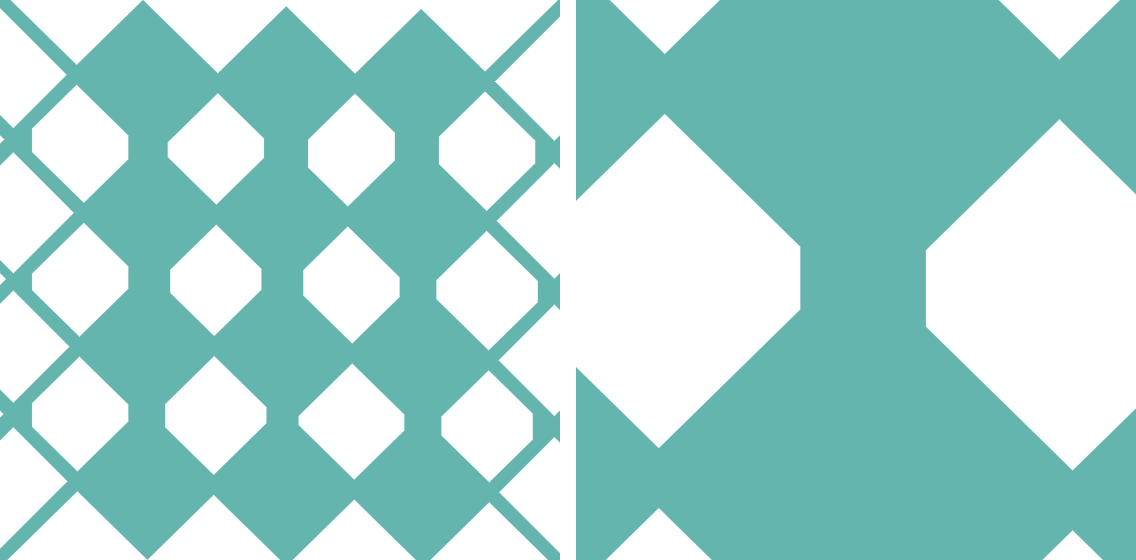
Left: the whole. Right: its middle third, enlarged.
A WebGL 2 fragment shader for this pattern:

```glsl
#version 300 es
precision highp float;
// Hand-cut trellis: a jittered diamond net with clipped white windows and thin lines at both sides.

uniform vec2 u_resolution;
out vec4 fragColor;

const vec3 TEAL = vec3(0.39, 0.71, 0.68);
const vec3 WHITE = vec3(1.0);

const int COLUMNS = 4;
const int ROWS = 3;
const vec2 FIRST_JOINT = vec2(0.1432, 0.1359); // measured from the upper left
const vec2 SPACING = vec2(0.2422, 0.2418);
const float COLUMN_DROP = 0.0056;   // each column sits a little lower
const float HALF_GAP = 0.0178;      // half the line width along an axis
const float SPREAD = 1.02;          // window edge run per unit of fall
const float HALF_WIDTH = 0.086;     // where windows are cut at the sides
const float LEFT_POST = 0.0238;
const float RIGHT_POST = 0.990;
const vec2 EVEN_JITTER = vec2(0.0072, 0.0026);
const vec2 ODD_JITTER = vec2(0.0039, 0.0072);
const vec2 WIDTH_JITTER = vec2(0.0052, 0.0085);
const float QUARTER_TURN = 1.5708;
const float DIAGONAL = 0.7071;
const float OPEN = 2.0;             // pushes a boundary off the canvas

// Joint of the net, displaced by layered sines
vec2 joint(float column, float row) {
    float odd = -sin(QUARTER_TURN * column);
    float even = -cos(QUARTER_TURN * column);
    vec2 regular = FIRST_JOINT + SPACING * vec2(column, row);
    regular.y += COLUMN_DROP * column;
    vec2 oddWave = vec2(sin(row - 1.2), sin(1.5 * (row - 1.0)));
    float evenWave = cos(2.2 * row + 0.5);
    return regular + odd * ODD_JITTER * oddWave + even * EVEN_JITTER * evenWave;
}

// Side cut of a window, uneven from cell to cell
float windowHalfWidth(float column, float row) {
    float odd = sin(QUARTER_TURN * column) * sin(4.2 * row);
    float even = max(-cos(QUARTER_TURN * column), 0.0) * (row - 1.0);
    return HALF_WIDTH + WIDTH_JITTER.x * odd + WIDTH_JITTER.y * even;
}

// Window hanging between two joints of one column
float windowDistance(vec2 p, int column, int row) {
    float c = float(column);
    float r = float(row);
    vec2 top = joint(c, r) + vec2(0.0, HALF_GAP);
    vec2 bottom = joint(c, r + 1.0) - vec2(0.0, HALF_GAP);
    bool outerRow = row < 0 || row >= ROWS;
    if (row < 0) top.y -= OPEN;
    if (row >= ROWS) bottom.y += OPEN;

    float roof = abs(p.x - top.x) - SPREAD * (p.y - top.y);
    float base = abs(p.x - bottom.x) - SPREAD * (bottom.y - p.y);
    float halfWidth = outerRow || column < 0 ? OPEN : windowHalfWidth(c, r);
    float sides = abs(p.x - FIRST_JOINT.x - SPACING.x * c) - halfWidth;
    return max(max(roof, base) * DIAGONAL, sides);
}

// Diamond on a side post, reaching inward to a joint
float sideDistance(vec2 p, vec2 corner, float post, int row) {
    float inward = sign(corner.x - post);
    float reach = abs(corner.x - post) - HALF_GAP;
    vec2 offset = p - vec2(post, corner.y);
    bool openEnd = (row == 0 && offset.y < 0.0) || (row == ROWS && offset.y > 0.0);
    float across = openEnd ? inward * offset.x : abs(offset.x);
    return (across + abs(offset.y) - reach) * DIAGONAL;
}

void main() {
    vec2 p = gl_FragCoord.xy / u_resolution;
    p.y = 1.0 - p.y;
    float pixel = 1.0 / min(u_resolution.x, u_resolution.y);

    // Windows, open triangles above and below, and tips at the left border
    float whiteDistance = OPEN;
    for (int column = -1; column < COLUMNS; column++) {
        for (int row = -1; row <= ROWS; row++) {
            if (column < 0 && (row < 0 || row == ROWS)) continue;
            whiteDistance = min(whiteDistance, windowDistance(p, column, row));
        }
    }

    // Thin-lined diamonds at both borders
    for (int row = 0; row <= ROWS; row++) {
        vec2 leftJoint = joint(0.0, float(row));
        vec2 rightJoint = joint(float(COLUMNS - 1), float(row));
        whiteDistance = min(whiteDistance, sideDistance(p, leftJoint, LEFT_POST, row));
        whiteDistance = min(whiteDistance, sideDistance(p, rightJoint, RIGHT_POST, row));
    }

    float ink = smoothstep(-0.7 * pixel, 0.7 * pixel, whiteDistance);
    fragColor = vec4(mix(WHITE, TEAL, ink), 1.0);
}
```
